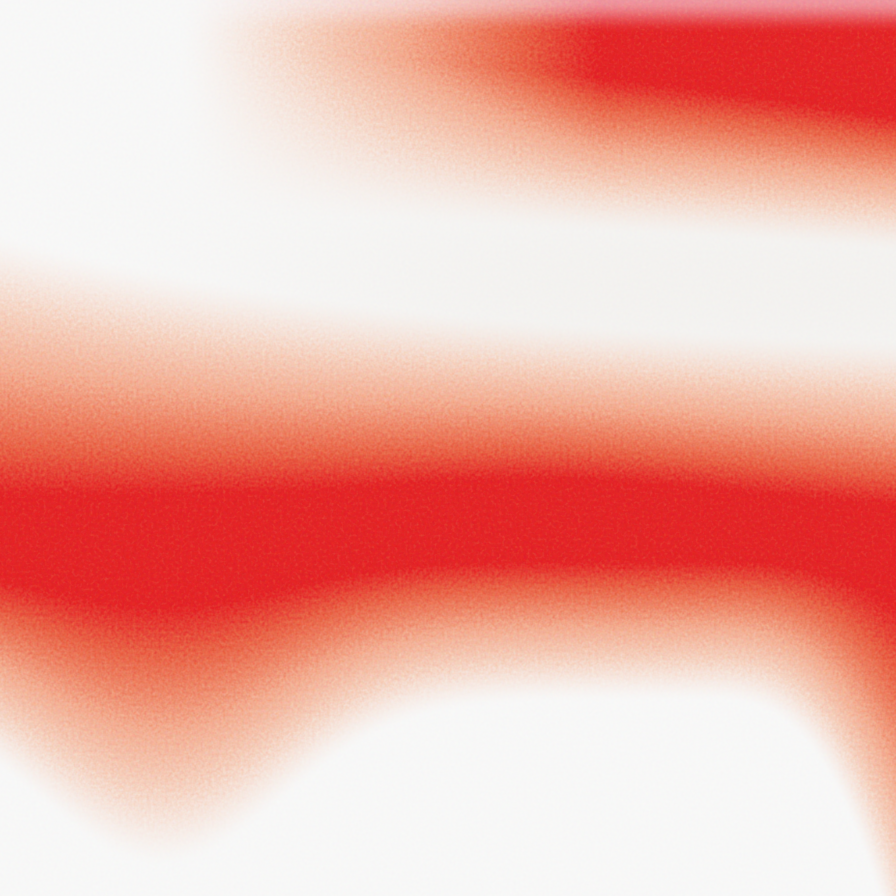
Write a three.js fragment shader that draws this background.

```glsl
// Soft grainy gradient: a wavy red band and a red corner glow bleeding through orange into pale paper.
varying vec2 vUv;

// Colours, from cool to hot
const vec3 PAPER = vec3(0.970, 0.970, 0.968);
const vec3 PAPER_SHADE = vec3(0.953, 0.947, 0.938);
const vec3 PEACH = vec3(0.96, 0.82, 0.75);
const vec3 SALMON = vec3(0.95, 0.67, 0.56);
const vec3 ORANGE = vec3(0.93, 0.52, 0.40);
const vec3 VERMILION = vec3(0.91, 0.38, 0.27);
const vec3 RED = vec3(0.89, 0.14, 0.15);
const vec3 PINK_MIST = vec3(0.96, 0.85, 0.90);

// Heat at which each colour is reached
const float PEACH_AT = 0.30;
const float SALMON_AT = 0.53;
const float ORANGE_AT = 0.68;
const float VERMILION_AT = 0.82;

// Band shape
const vec4 BAND_TOP_CUBIC = vec4(0.74, -0.272, 0.2235, -0.0717);
const float BAND_CORE_TOP = 0.446;
const float BAND_CORE_BOTTOM = 0.374;
const float BAND_BOTTOM = 0.218;
const float SAG_X = 0.18;
const float SAG_WIDTH = 0.19;
const float SAG_DEPTH = 0.185;
const float DROP_START = 0.78;
const float DROP_DEPTH = 0.29;

// Corner glow
const float GLOW_LEFT = 0.20;
const float GLOW_CORE_LEFT = 0.67;
const vec2 GLOW_BOTTOM = vec2(0.758, 0.720);
const vec2 GLOW_CORE_BOTTOM = vec2(0.950, 0.870);
const float MIST_HEIGHT = 0.038;
const float MIST_STRENGTH = 0.62;

// Grain
const float GRAIN_SCALE = 250.0;
const float GRAIN_HEAT = 0.09;
const float GRAIN_TINT = 0.035;

vec2 hashGradient(vec2 cell) {
  vec3 p = fract(vec3(cell.xyx) * vec3(0.1031, 0.1030, 0.0973));
  p += dot(p, p.yzx + 33.33);
  return fract((p.xx + p.yz) * p.zy) * 2.0 - 1.0;
}

float gradientNoise(vec2 p) {
  vec2 i = floor(p);
  vec2 f = fract(p);
  vec2 u = f * f * f * (f * (f * 6.0 - 15.0) + 10.0);
  float a = dot(hashGradient(i), f);
  float b = dot(hashGradient(i + vec2(1.0, 0.0)), f - vec2(1.0, 0.0));
  float c = dot(hashGradient(i + vec2(0.0, 1.0)), f - vec2(0.0, 1.0));
  float d = dot(hashGradient(i + vec2(1.0, 1.0)), f - vec2(1.0, 1.0));
  return mix(mix(a, b, u.x), mix(c, d, u.x), u.y);
}

float grain(vec2 p) {
  return gradientNoise(p) + 0.6 * gradientNoise(p * 1.73 + 17.3);
}

// Position between two edges, 0 at the first and 1 at the second
float ramp(float from, float to, float v) {
  return clamp((v - from) / (to - from), 0.0, 1.0);
}

float bump(float x, float center, float width) {
  float d = (x - center) / width;
  return exp(-d * d);
}

float bandHeat(vec2 p) {
  float x = p.x;
  float sag = bump(x, SAG_X, SAG_WIDTH);
  float drop = pow(ramp(DROP_START, 1.0, x), 3.0);
  float top = dot(BAND_TOP_CUBIC, vec4(1.0, x, x * x, x * x * x));
  float coreTop = BAND_CORE_TOP + 0.02 * bump(x, 0.62, 0.25) - 0.012 * x * x * x * x;
  float coreBottom = BAND_CORE_BOTTOM - 0.05 * (sag + drop);
  float bottom = BAND_BOTTOM - SAG_DEPTH * sag - DROP_DEPTH * drop;
  return min(ramp(top, coreTop, p.y), ramp(bottom, coreBottom, p.y));
}

float glowHeat(vec2 p) {
  float bend = p.x * p.x;
  float low = mix(GLOW_BOTTOM.x, GLOW_BOTTOM.y, bend);
  float core = mix(GLOW_CORE_BOTTOM.x, GLOW_CORE_BOTTOM.y, bend);
  return ramp(low, core, p.y) * ramp(GLOW_LEFT, GLOW_CORE_LEFT, p.x);
}

vec3 heatColor(float heat, vec3 paper) {
  vec3 color = mix(paper, PEACH, pow(ramp(0.0, PEACH_AT, heat), 1.4));
  color = mix(color, SALMON, ramp(PEACH_AT, SALMON_AT, heat));
  color = mix(color, ORANGE, ramp(SALMON_AT, ORANGE_AT, heat));
  color = mix(color, VERMILION, ramp(ORANGE_AT, VERMILION_AT, heat));
  return mix(color, RED, ramp(VERMILION_AT, 1.0, heat));
}

void main() {
  vec2 g = vUv * GRAIN_SCALE;
  float heat = max(bandHeat(vUv), glowHeat(vUv));
  float grainy = heat + GRAIN_HEAT * grain(g) * smoothstep(0.0, 0.3, heat);

  vec3 paper = mix(PAPER, PAPER_SHADE, bump(vUv.y, 0.68, 0.14) * smoothstep(0.0, 0.7, vUv.x));
  vec3 color = heatColor(clamp(grainy, 0.0, 1.0), paper);

  // Pale mist along the top edge
  float mist = MIST_STRENGTH * smoothstep(1.0 - MIST_HEIGHT, 1.0, vUv.y);
  color = mix(color, mix(paper, PINK_MIST, heat), mist);

  // Coloured speckle, fainter on bare paper
  vec3 speckle = vec3(grain(g + 31.7), grain(g + 83.1), grain(g + 147.9));
  color += GRAIN_TINT * mix(0.3, 1.0, smoothstep(0.0, 0.5, heat)) * speckle;
  gl_FragColor = vec4(clamp(color, 0.0, 1.0), 1.0);
}
```
